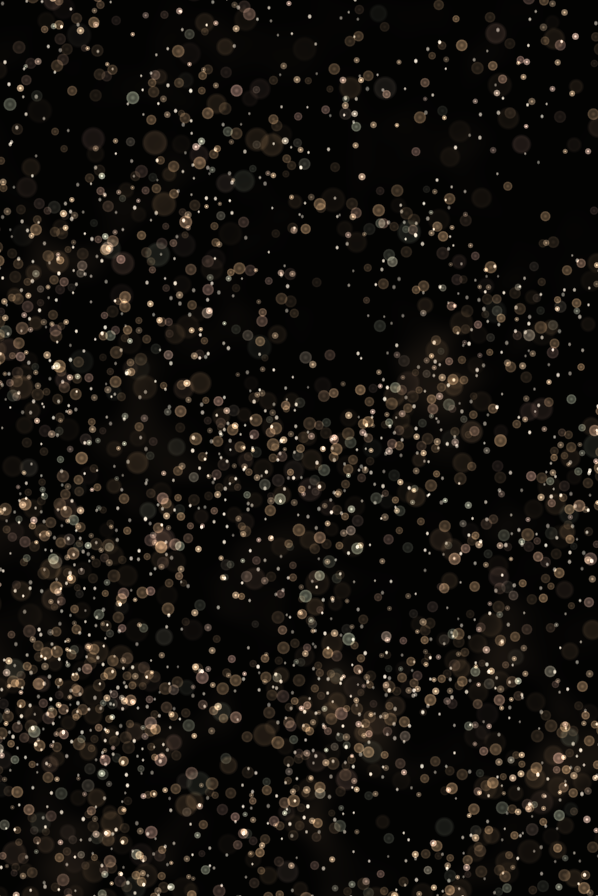
Reproduce this background procedurally as a WebGL 2 fragment shader.

```glsl
#version 300 es
precision highp float;

uniform vec2 u_resolution;
out vec4 fragColor;

struct Layer {
    float cell;       // grid spacing, in canvas heights
    vec2 radius;      // smallest and largest disc
    vec2 gain;        // dimmest and brightest disc
    float share;      // chance that a cell is filled
    float rim;        // extra light at the edge
    float core;       // extra light at the centre
    float stretch;    // vertical elongation
    float whiteness;  // 0 = warm tint, 1 = pale tint
};

const Layer VEILS    = Layer(0.030, vec2(0.0075, 0.0135), vec2(0.04, 0.15), 0.75, 0.25, 0.0, 1.0, 0.0);
const Layer RINGS    = Layer(0.017, vec2(0.0038, 0.0072), vec2(0.09, 0.38), 0.75, 0.45, 0.5, 1.0, 0.1);
const Layer GLOWS    = Layer(0.020, vec2(0.0022, 0.0042), vec2(0.28, 0.75), 0.50, 0.20, 0.9, 1.0, 0.4);
const Layer SPARKLES = Layer(0.014, vec2(0.0011, 0.0020), vec2(0.55, 1.25), 0.55, 0.00, 0.0, 1.2, 0.9);

const vec3 BLACK = vec3(0.012, 0.011, 0.009);
const vec3 HAZE  = vec3(0.110, 0.085, 0.062);
const vec3 AMBER = vec3(1.00, 0.78, 0.55);
const vec3 ROSE  = vec3(1.00, 0.76, 0.68);
const vec3 SAGE  = vec3(0.86, 0.90, 0.76);
const vec3 PALE  = vec3(1.00, 0.96, 0.89);

const float CLUMP_SCALE = 7.0;
const float HAZE_SCALE = 9.0;
const float TOP_DENSITY = 0.38;
const float RIGHT_DENSITY = 0.72;
const float LEFT_DENSITY = 1.2;

// Integer hash giving three values in 0..1
vec3 hash3(vec2 id, int seed) {
    uvec3 v = uvec3(ivec3(ivec2(id), seed)) * 1664525u + 1013904223u;
    v.x += v.y * v.z; v.y += v.z * v.x; v.z += v.x * v.y;
    v ^= v >> 16u;
    v.x += v.y * v.z; v.y += v.z * v.x; v.z += v.x * v.y;
    return vec3(v >> 8u) / 16777216.0;
}

float gradientDot(vec2 corner, vec2 p) {
    float angle = 6.28318 * hash3(corner, 91).x;
    return dot(vec2(cos(angle), sin(angle)), p - corner);
}

float gradientNoise(vec2 p) {
    vec2 i = floor(p), f = p - i;
    vec2 w = f * f * f * (f * (f * 6.0 - 15.0) + 10.0);
    float low = mix(gradientDot(i, p), gradientDot(i + vec2(1, 0), p), w.x);
    float high = mix(gradientDot(i + vec2(0, 1), p), gradientDot(i + vec2(1, 1), p), w.x);
    return mix(low, high, w.y);
}

float fbm(vec2 p) {
    return gradientNoise(p) + 0.5 * gradientNoise(p * 2.1 + 17.3);
}

// Dust is thicker towards the lower left and gathers in clumps
float density(vec2 p, float aspect) {
    float fall = mix(1.0, TOP_DENSITY, smoothstep(0.4, 1.0, p.y));
    float side = mix(LEFT_DENSITY, RIGHT_DENSITY, clamp(p.x / aspect, 0.0, 1.0));
    float clump = smoothstep(-0.4, 0.45, fbm(p * CLUMP_SCALE));
    return fall * side * mix(0.35, 1.3, clump);
}

// Scattered out-of-focus discs, one candidate per cell
vec3 scatter(vec2 p, Layer layer, int seed, float aspect, float pixel) {
    vec3 light = vec3(0.0);
    vec2 home = floor(p / layer.cell);
    for (int y = -1; y <= 1; y++) {
        for (int x = -1; x <= 1; x++) {
            vec2 id = home + vec2(x, y);
            vec3 place = hash3(id, seed);
            vec3 look = hash3(id, seed + 1);
            vec2 centre = (id + place.xy) * layer.cell;
            if (place.z > layer.share * density(centre, aspect)) continue;

            float radius = mix(layer.radius.x, layer.radius.y, look.x);
            float dist = length((p - centre) / vec2(1.0, layer.stretch));
            float cover = clamp((radius - dist) / (1.4 * pixel) + 0.5, 0.0, 1.0);
            float t = dist / radius;
            float profile = 0.75 + layer.rim * smoothstep(0.45, 0.95, t)
                          + layer.core * exp(-7.0 * t * t);

            vec3 tint = mix(AMBER, ROSE, smoothstep(0.5, 0.8, look.z));
            tint = mix(tint, SAGE, smoothstep(0.78, 0.92, look.z));
            tint = mix(tint, PALE, layer.whiteness);
            float gain = mix(layer.gain.x, layer.gain.y, pow(look.y, 1.5));
            light += tint * gain * profile * cover;
        }
    }
    return light;
}

void main() {
    float pixel = 1.0 / u_resolution.y;
    float aspect = u_resolution.x * pixel;
    vec2 p = gl_FragCoord.xy * pixel;

    // Dim brown haze
    float haze = smoothstep(0.0, 0.8, fbm(p * HAZE_SCALE + 5.0));
    vec3 color = BLACK + HAZE * haze * density(p, aspect);

    // Dust from far and blurred to near and sharp
    color += scatter(p, VEILS, 10, aspect, 2.0 * pixel);
    color += scatter(p, RINGS, 20, aspect, pixel);
    color += scatter(p, GLOWS, 30, aspect, pixel);
    color += scatter(p, SPARKLES, 40, aspect, pixel);

    fragColor = vec4(min(color, PALE), 1.0);
}
```
